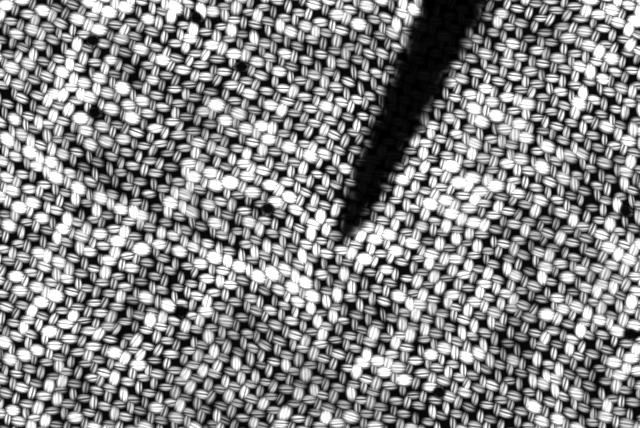
Give the GLSL for this texture, as a Shadertoy shader.

```glsl
float hash(vec2 p) {
    return fract(sin(dot(p, vec2(127.1, 311.7))) * 4375.85);
}

// x: distance to the segment, y: position along it
vec2 segment(vec2 p, vec2 a, vec2 b) {
    vec2 ab = b - a;
    float h = clamp(dot(p - a, ab) / dot(ab, ab), 0.0, 1.0);
    return vec2(length(p - a - ab * h), h);
}

// Brightness of one visible yarn float; a runs along the yarn, b across it
float yarnFloat(float a, float b, vec2 size, float fat, float seed) {
    size *= vec2(1.0 + 0.12 * fat, 1.0 + 0.5 * fat);
    float r = length(vec2(a, b) / size);
    float body = 1.0 - smoothstep(0.3, 1.1, r);
    // Two plied strands with a dark groove, hidden where the yarn swells
    float twist = b - a * (0.3 * seed - 0.05) + 0.24 * (seed - 0.5);
    float groove = exp(-pow(twist / 0.1, 2.0)) * (1.0 - 0.85 * fat);
    float fibre = 0.5 + 0.5 * sin(twist * 21.0 + a * 2.0 + seed * 40.0);
    float tone = 0.8 + 0.4 * fract(seed * 7.0) + 0.2 * fat;
    return body * tone * (1.0 - 0.5 * groove) * (0.82 + 0.18 * fibre);
}

float weave(vec2 uv, float slubLine) {
    vec2 cell = floor(uv);
    float light = 0.035;
    float hole = 0.0;
    for (int y = -1; y <= 1; y++)
    for (int x = -1; x <= 1; x++) {
        vec2 id = cell + vec2(x, y);
        float seed = hash(id);
        vec2 jitter = vec2(hash(id + 17.3), hash(id + 41.9)) - 0.5;
        vec2 d = uv - id - 0.5 - 0.36 * jitter;
        bool weft = mod(id.x + id.y, 2.0) < 0.5;

        // Swellings last for a few crossings of the same yarn
        vec2 run = weft ? vec2(floor(id.x / 5.0), id.y + 90.0)
                        : vec2(id.x, floor(id.y / 8.0));
        float thickness = hash(run);
        float fat = smoothstep(0.6, 1.0, thickness) * 0.7;
        fat += 0.9 * smoothstep(0.91, 0.97, hash(id + 73.1));
        fat = min(fat + slubLine, 1.0);

        // Each float turns back a little from the yarn direction
        float turn = 0.28 + 0.35 * jitter.x;
        vec2 size = (weft ? vec2(0.88, 0.56) : vec2(0.88, 0.45)) * (0.88 + 0.2 * thickness);
        float yarn = weft
            ? yarnFloat(d.x + d.y * turn, d.y - d.x * turn, size, fat, seed)
            : yarnFloat(d.y - d.x * turn, d.x + d.y * turn, size, fat, seed);
        light = max(light, yarn * (0.86 + 0.24 * thickness));
        // Occasional round gaps between yarns
        hole = max(hole, step(hash(id + 5.7), 0.006) * (1.0 - smoothstep(0.3, 0.75, length(d))));
    }
    return light * (1.0 - 0.95 * hole);
}

void mainImage(out vec4 fragColor, in vec2 fragCoord) {
    vec2 p = fragCoord / iResolution.y;

    // Slanted cloth axes, with gently wandering yarns
    vec2 q = vec2(dot(p, vec2(0.91, -0.415)), dot(p, vec2(0.415, 0.91)));
    vec2 uv = q / vec2(0.0275, 0.0252);
    uv += 0.3 * sin(uv.yx * 0.27 + vec2(0.0, 2.0));
    uv += 0.12 * sin(uv.yx * 0.71 + 1.0);

    // One thick, broken weft slub
    float slub = segment(p, vec2(0.03, 0.65), vec2(0.57, 0.37)).x;
    float broken = 0.55 + 0.3 * sin(uv.x * 0.9) + 0.15 * sin(uv.x * 2.1 + 1.0);
    float light = weave(uv, 0.9 * broken * (1.0 - smoothstep(0.006, 0.025, slub)));

    // Uneven exposure, in patches and along the yarns
    float patches = sin(p.x * 7.0 + p.y * 4.0) + sin(p.y * 9.0 - p.x * 5.0 + 1.0)
                  + sin(p.x * 19.0 + sin(p.y * 13.0) * 2.0);
    float bands = sin(uv.x * 0.83 + sin(uv.y * 0.21)) + sin(uv.y * 0.67 + sin(uv.x * 0.3));
    light *= 1.06 + 0.055 * patches + 0.06 * bands - 0.12 * smoothstep(0.4, 0.0, p.y);

    // Tapered dark slit whose soft edge follows the yarns
    vec2 slit = segment(p, vec2(0.797, 0.435), vec2(1.076, 1.03));
    float halfWidth = 0.009 + 0.068 * pow(slit.y, 0.45);
    float fray = 0.005 * sin(uv.y * 1.9 + sin(uv.x * 1.3) * 2.0)
               + 0.003 * sin(uv.y * 5.3 + uv.x);
    float cover = smoothstep(-0.026, 0.018, slit.x - halfWidth + fray);
    light *= mix(0.05, 1.0, cover);

    fragColor = vec4(vec3(clamp(light, 0.0, 1.0)), 1.0);
}
```
